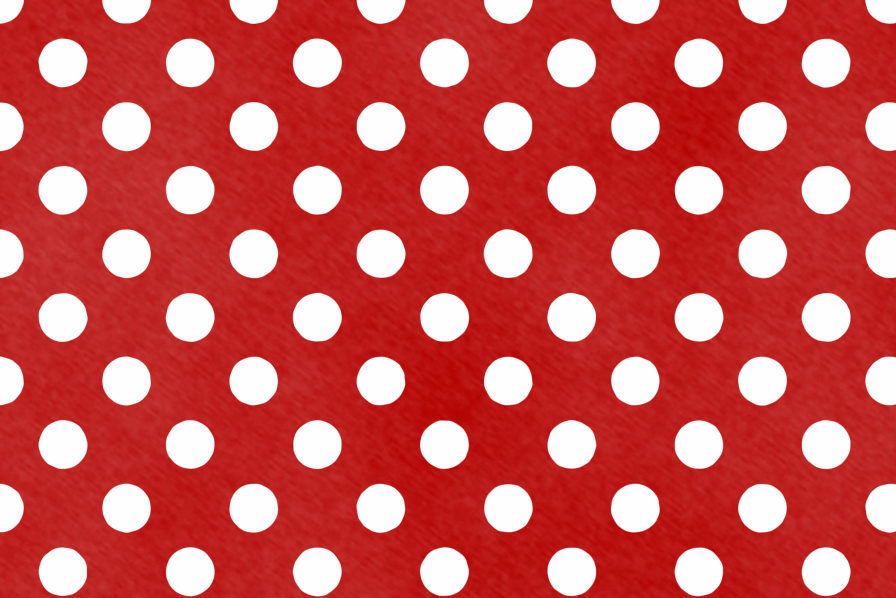
Reproduce this pattern procedurally as a Shadertoy shader.

```glsl
// White polka dots in a staggered grid on mottled, fibrous red paper.

const float PITCH = 0.2127;        // dot spacing, in canvas heights
const float DOT_RADIUS = 0.0406;
const vec2 GRID_ORIGIN = vec2(-0.001, -0.001);
const vec3 DEEP_RED = vec3(0.715, 0.035, 0.030);
const vec3 FADED_RED = vec3(0.765, 0.215, 0.208);
const vec3 DOT_WHITE = vec3(1.0, 0.995, 0.995);

float hash21(vec2 p) {
    vec3 q = fract(p.xyx * vec3(0.1031, 0.1030, 0.0973));
    q += dot(q, q.yzx + 33.33);
    return fract((q.x + q.y) * q.z);
}

float valueNoise(vec2 p) {
    vec2 cell = floor(p);
    vec2 f = fract(p);
    vec2 u = f * f * (3.0 - 2.0 * f);
    float low = mix(hash21(cell), hash21(cell + vec2(1, 0)), u.x);
    float high = mix(hash21(cell + vec2(0, 1)), hash21(cell + vec2(1, 1)), u.x);
    return mix(low, high, u.y);
}

float fbm(vec2 p, int octaves) {
    float sum = 0.0, weight = 0.5, total = 0.0;
    for (int i = 0; i < octaves; i++) {
        sum += weight * valueNoise(p);
        total += weight;
        weight *= 0.55;
        p = mat2(1.6, 1.2, -1.2, 1.6) * p + 17.3;
    }
    return sum / total;
}

// Soft round stain, 1 at its centre
float stain(vec2 p, vec2 centre, float size) {
    vec2 d = (p - centre) / size;
    return exp(-dot(d, d));
}

// Signed distance to the nearest dot of one square grid
float dotGrid(vec2 p, float pitch, float radius) {
    vec2 local = (fract(p / pitch + 0.5) - 0.5) * pitch;
    return length(local) - radius;
}

// Two grids, the second shifted by half a pitch both ways
float staggeredDots(vec2 p, float pitch, float radius) {
    return min(dotGrid(p, pitch, radius), dotGrid(p + 0.5 * pitch, pitch, radius));
}

// Broad wash of faded and saturated areas, around 0.5
float paperWash(vec2 p) {
    float tone = 0.5 + 0.75 * (fbm(p * 4.5 + 3.7, 5) - 0.5);
    tone += 0.20 * stain(p, vec2(0.30, 0.28), 0.28);
    tone += 0.14 * stain(p, vec2(0.12, 0.48), 0.20);
    tone += 0.10 * stain(p, vec2(1.25, 0.45), 0.25);
    tone -= 0.24 * stain(p, vec2(0.75, 0.68), 0.20);
    tone -= 0.24 * stain(p, vec2(1.16, 0.23), 0.11);
    tone -= 0.18 * stain(p, vec2(0.35, 0.78), 0.15);
    tone -= 0.14 * stain(p, vec2(1.12, 0.82), 0.20);
    return tone;
}

// Fine speckle plus short slanted fibres, around 0
float paperGrain(vec2 p) {
    vec2 along = mat2(0.8, -0.6, 0.6, 0.8) * p;
    float fibres = valueNoise(along * vec2(55.0, 190.0)) - 0.5;
    float speckle = fbm(p * 110.0, 2) - 0.5;
    return 0.5 * fibres + 0.6 * speckle;
}

void mainImage(out vec4 fragColor, in vec2 fragCoord) {
    // Canvas heights, measured from the top left
    vec2 p = vec2(fragCoord.x, iResolution.y - fragCoord.y) / iResolution.y;
    float pixel = 1.0 / iResolution.y;

    // Paper
    float grain = paperGrain(p);
    float tone = clamp(paperWash(p) + 0.45 * grain, 0.0, 1.0);
    vec3 color = mix(DEEP_RED, FADED_RED, tone) + 0.035 * grain;

    // Dots, with slightly uneven printed edges
    float wobble = 0.0012 * (valueNoise(p * 90.0) - 0.5);
    float d = staggeredDots(p - GRID_ORIGIN, PITCH, DOT_RADIUS) + wobble;
    color = mix(color, DOT_WHITE, smoothstep(0.8 * pixel, -0.8 * pixel, d));

    fragColor = vec4(color, 1.0);
}
```
